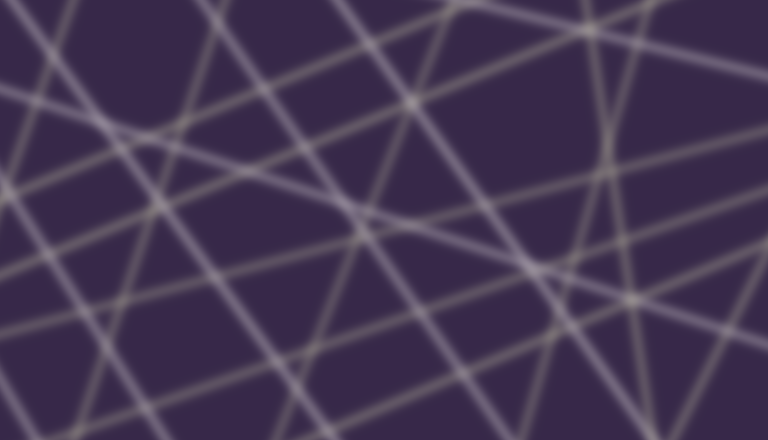
A Shadertoy shader for this background:

```glsl
// Soft pale beams crossing at irregular angles over a deep violet ground.

float hash(vec2 k) {
    return fract(sin(dot(k, vec2(12.9898, 78.233))) * 43758.5453);
}

// Blends a loose family of beams over the ground.
// aim: mean angle and its spread, in degrees
// row: first offset from the centre, step between beams, offset jitter
vec3 addBeams(vec3 ground, vec2 p, int count, vec2 aim, vec3 row,
              vec3 tint, float strength, float seed) {
    for (int i = 0; i < count; i++) {
        float k = float(i);
        float turn = 2.0 * hash(vec2(k, seed)) - 1.0;
        float shift = 2.0 * hash(vec2(k + 17.0, seed)) - 1.0;
        float glow = strength * mix(0.88, 1.1, hash(vec2(k + 41.0, seed)));

        float angle = radians(aim.x + aim.y * turn);
        vec2 normal = vec2(-sin(angle), cos(angle));
        float offset = row.x + row.y * k + row.z * shift;
        float d = (dot(p, normal) - offset) / 0.0122;
        ground = mix(ground, tint, glow * exp(-0.5 * d * d));
    }
    return ground;
}

void mainImage(out vec4 fragColor, in vec2 fragCoord) {
    // Centred coordinates, canvas height = 1
    vec2 p = (fragCoord - 0.5 * iResolution.xy) / iResolution.y;

    vec3 violet = vec3(0.215, 0.158, 0.285);
    vec3 lilac = vec3(0.75, 0.72, 0.75);
    vec3 sand = vec3(0.74, 0.73, 0.63);
    vec3 color = violet;

    // Dim beams: steep rising, then shallow rising
    color = addBeams(color, p, 5, vec2(67.0, 10.0), vec3(-0.86, 0.43, 0.08), sand, 0.27, 3.0);
    color = addBeams(color, p, 5, vec2(19.0, 6.0), vec3(-0.40, 0.195, 0.05), sand, 0.30, 7.0);

    // Bright beams: steep falling, then shallow falling
    color = addBeams(color, p, 5, vec2(-53.0, 7.0), vec3(-0.90, 0.265, 0.06), lilac, 0.39, 11.0);
    color = addBeams(color, p, 2, vec2(-15.0, 5.0), vec3(0.02, 0.52, 0.02), lilac, 0.39, 19.0);

    // One nearly upright beam on the right
    color = addBeams(color, p, 1, vec2(-82.0, 1.0), vec3(0.535, 0.0, 0.01), sand, 0.32, 23.0);

    fragColor = vec4(color, 1.0);
}
```
